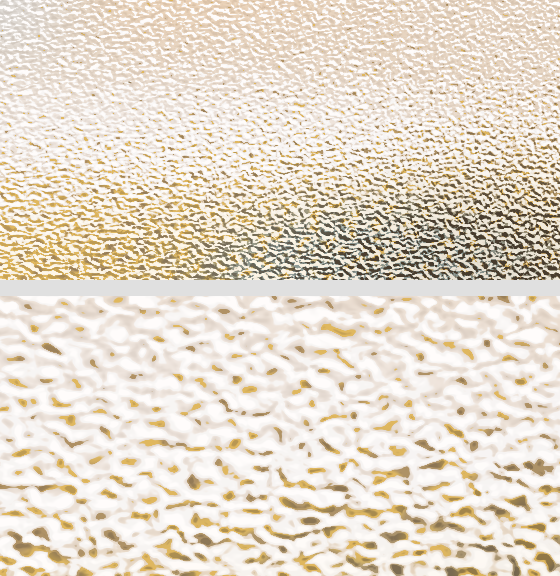
Top, the full canvas; bottom, a detail of the centre.
This texture is drawn by a WebGL 2 fragment shader. Its source:

```glsl
#version 300 es
precision highp float;
// Hammered, frosted glass lit from behind: an embossed noise relief gives
// white ridges and thin crevices, tinted by broad gradients from peach (top)
// through a white glow to gold, blue-grey and brown (bottom).

uniform vec2 u_resolution;
out vec4 fragColor;

const vec3 WHITE = vec3(0.97, 0.96, 0.955);
const vec3 CREAM = vec3(0.97, 0.94, 0.88);
const vec3 PEACH = vec3(0.905, 0.835, 0.76);
const vec3 BEIGE = vec3(0.89, 0.80, 0.67);
const vec3 GOLD  = vec3(0.88, 0.72, 0.37);
const vec3 TAN   = vec3(0.69, 0.57, 0.39);
const vec3 STEEL = vec3(0.57, 0.62, 0.60);
const vec3 UMBER = vec3(0.30, 0.25, 0.19);

vec2 hash2(vec2 p) {
    vec3 q = fract(p.xyx * vec3(0.1031, 0.1030, 0.0973));
    q += dot(q, q.yzx + 33.33);
    return fract((q.xx + q.yz) * q.zy);
}

float cornerSlope(vec2 cell, vec2 offset) {
    float angle = 6.28318 * hash2(cell).x;
    return dot(vec2(cos(angle), sin(angle)), offset);
}

// Gradient noise, roughly -0.7 to 0.7
float noise(vec2 p) {
    vec2 i = floor(p), f = p - i;
    vec2 u = f * f * f * (f * (f * 6.0 - 15.0) + 10.0);
    vec2 e = vec2(1.0, 0.0);
    float low  = mix(cornerSlope(i, f), cornerSlope(i + e, f - e), u.x);
    float high = mix(cornerSlope(i + e.yx, f - e.yx),
                     cornerSlope(i + 1.0, f - 1.0), u.x);
    return mix(low, high, u.y);
}

// Two octaves, the second turned so that the lattice does not show
float bumps(vec2 p) {
    return noise(p) + 0.45 * noise(mat2(1.5, 0.8, -0.8, 1.5) * p + 17.3);
}

// Height difference along the light direction, scaled to about unit deviation
float emboss(vec2 p, vec2 light) {
    return (bumps(p + light) - bumps(p - light)) / 0.33;
}

// Soft round falloff around a centre
float pool(vec2 p, vec2 centre, vec2 radius) {
    vec2 d = (p - centre) / radius;
    return exp(-dot(d, d));
}

// Sparse dark flecks, at most one in each grid cell
float flecks(vec2 p, float density) {
    vec2 cell = floor(p);
    vec2 pick = hash2(cell + 71.0);
    vec2 d = p - cell - mix(vec2(0.25), vec2(0.75), hash2(cell + 9.0));
    d.y += d.x * (pick.y - 0.5) * 2.0;
    float shape = 1.0 - smoothstep(0.015, 0.05, length(d * vec2(0.7, 1.4)));
    return shape * step(pick.x, density);
}

void main() {
    vec2 p = gl_FragCoord.xy / u_resolution.y;
    float across = gl_FragCoord.x / u_resolution.x;
    float x = across * 2.0, y = p.y;

    // Grain: wide flat bumps, finer to the right, with wandering edges
    vec2 grain = vec2(p.x * (40.0 + 4.0 * p.x), y * 70.0 + p.x * 2.0);
    grain += 0.5 * vec2(noise(grain * 0.6 + 5.0), noise(grain * 0.7 + 40.0));
    float relief = emboss(grain, vec2(0.1, 0.3));
    relief += 0.16 * emboss(grain * 2.3 + 31.0, vec2(0.2, 0.3));
    float patchy = noise(p * vec2(9.0, 14.0) + 3.0);
    float tint = noise(grain * 0.45 + 90.0);
    float gaps = noise(grain * 0.85 + 60.0);

    // Broad lighting
    float depth = 1.0 - smoothstep(0.0, 0.92, y - 0.1 * (x - 1.0));
    float glow = pool(vec2(x, y), vec2(0.1, 0.54), vec2(1.1, 0.19))
               + 0.6 * pool(vec2(x, y), vec2(1.1, 0.5), vec2(0.7, 0.2));
    float shadow = pool(vec2(x, y), vec2(1.72, 0.02), vec2(0.5, 0.3));
    float cool = pool(vec2(x, y), vec2(1.2, 0.0), vec2(0.45, 0.24));
    float sky = pool(vec2(x, y), vec2(0.0, 1.0), vec2(0.3, 0.3));
    float warm = pool(vec2(x, y), vec2(0.65, 1.05), vec2(0.6, 0.2));

    // Smooth glass body, shaded on the side away from the light
    vec3 body = mix(PEACH, BEIGE, smoothstep(0.35, 0.85, depth));
    body = mix(body, vec3(0.93, 0.82, 0.70), 0.7 * warm);
    body = mix(body, vec3(0.86, 0.87, 0.88), 0.7 * sky);
    body = mix(body, vec3(0.95, 0.92, 0.90), clamp(glow * 0.85 + patchy * 0.15, 0.0, 0.85));
    float shade = smoothstep(0.0, 1.8, -relief);
    body *= 1.0 - vec3(0.07, 0.08, 0.09) * shade;

    // Bright ridges: sparse and separate above, broad below
    vec3 ridge = mix(WHITE, CREAM, smoothstep(0.55, 1.0, depth));
    ridge += 0.03 * smoothstep(0.5, 1.5, relief);
    float bias = 0.25 * patchy + 0.35 * glow + 0.5 * gaps
               + mix(-0.35, 0.12, smoothstep(0.1, 0.6, depth));
    float lit = smoothstep(-0.15, 0.5, relief + bias);
    vec3 color = mix(body, ridge, lit);

    // Crevices widen towards the bottom and break into short crescents
    float edge = mix(-2.3, 0.3, depth) + 0.3 * patchy - 0.1 * glow - 0.7 * gaps;
    float crevice = 1.0 - smoothstep(edge - 0.22, edge + 0.05, relief);
    float deep = 1.0 - smoothstep(edge - 1.2, edge - 0.6, relief);
    float dull = smoothstep(-0.08, 0.22, tint + 0.3 * (across - 0.5) + 0.3 * shadow);
    vec3 stain = mix(GOLD, TAN, dull);
    float grey = clamp(1.5 * cool + 0.6 * shadow, 0.0, 1.0);
    stain = mix(stain, STEEL, grey * smoothstep(-0.25, 0.05, tint + 0.15 * cool));
    float soot = deep * clamp(0.15 + 0.55 * across * depth + 0.6 * shadow + 0.3 * cool, 0.0, 1.0);
    stain = mix(stain, UMBER, soot);
    color = mix(color, stain, crevice);

    // Overall dimming low on the right, then stray flecks above
    color *= 1.0 - 0.08 * shadow;
    color = mix(color, TAN * 0.8, flecks(p * 8.0, 0.08) * smoothstep(0.5, 0.75, y));

    fragColor = vec4(clamp(color, 0.0, 1.0), 1.0);
}
```
